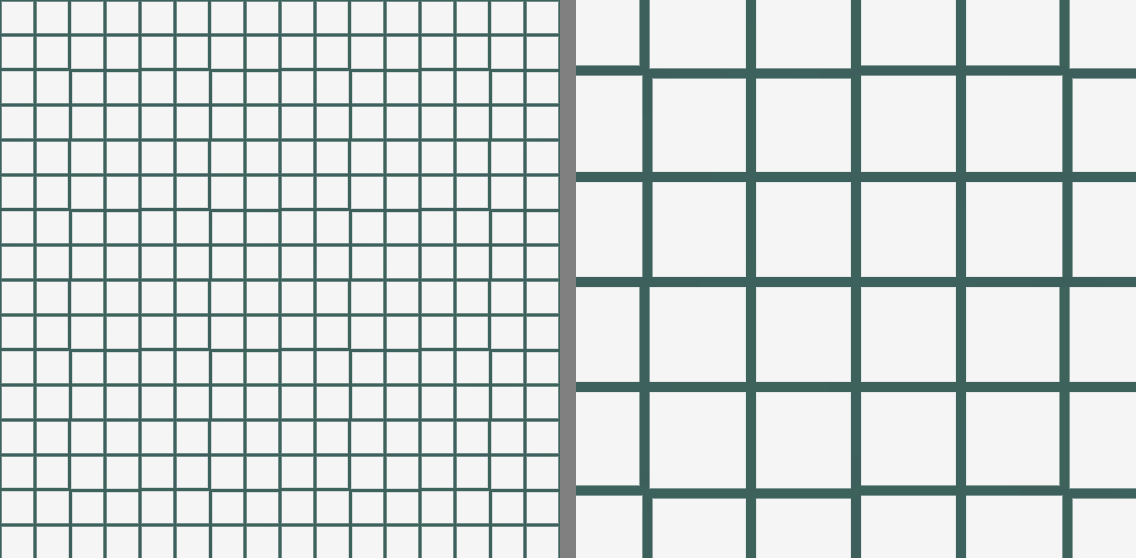
Left: the whole. Right: its middle third, enlarged.
Reproduce this pattern procedurally as a WebGL 1 fragment shader.

```glsl
precision highp float;

uniform vec2 u_resolution;

#define COLUMNS 16.0
#define LINE_WIDTH 0.097
#define BLOCK 4.0
#define OFFSET 0.014
#define TINT_AMOUNT 0.6
#define PAPER vec3(0.96, 0.96, 0.96)
#define LINE_COLOR vec3(0.24, 0.38, 0.36)
#define GREEN_TINT vec3(0.0, 0.035, -0.012)

float hash(vec2 p) {
  return fract(sin(dot(p, vec2(127.1, 311.7))) * 43758.5453);
}

// Smooth variation along one line
float lineNoise(float along, float lineIndex) {
  float i = floor(along);
  float f = smoothstep(0.0, 1.0, fract(along));
  return mix(hash(vec2(i, lineIndex)), hash(vec2(i + 1.0, lineIndex)), f);
}

// Small sideways step on the middle line of each block, along half its length
float lineShift(float lineIndex, float along) {
  float middleLine = 1.0 - step(0.5, abs(mod(lineIndex, BLOCK) - 0.5 * BLOCK));
  float shiftedHalf = step(0.5 * BLOCK, mod(along, BLOCK));
  return OFFSET * (2.0 * shiftedHalf - 1.0) * middleLine;
}

// Antialiased coverage of the line nearest to a position across the lines
float lineCoverage(float across, float along, float pixel) {
  float lineIndex = floor(across + 0.5);
  float d = abs(across - lineIndex - lineShift(lineIndex, along));
  return clamp((0.5 * LINE_WIDTH - d) / pixel + 0.5, 0.0, 1.0);
}

// Uneven green cast of a line
float lineTint(float across, float along, float seed) {
  float lineIndex = floor(across + 0.5) + seed;
  float whole = hash(vec2(lineIndex, seed));
  return mix(whole, lineNoise(along * 0.7, lineIndex), 0.5) - 0.5;
}

void main() {
  // Square cells, counted from the top left corner
  float pixel = COLUMNS / u_resolution.x;
  vec2 cell = vec2(gl_FragCoord.x, u_resolution.y - gl_FragCoord.y) * pixel;

  float vertical = lineCoverage(cell.x, cell.y, pixel);
  float horizontal = lineCoverage(cell.y, cell.x, pixel);
  float coverage = max(vertical, horizontal);

  float verticalTint = lineTint(cell.x, cell.y, 19.0);
  float horizontalTint = lineTint(cell.y, cell.x, 53.0);
  float tint = mix(verticalTint, horizontalTint, step(vertical, horizontal));

  vec3 ink = LINE_COLOR + GREEN_TINT * tint * TINT_AMOUNT;
  gl_FragColor = vec4(mix(PAPER, ink, coverage), 1.0);
}
```
